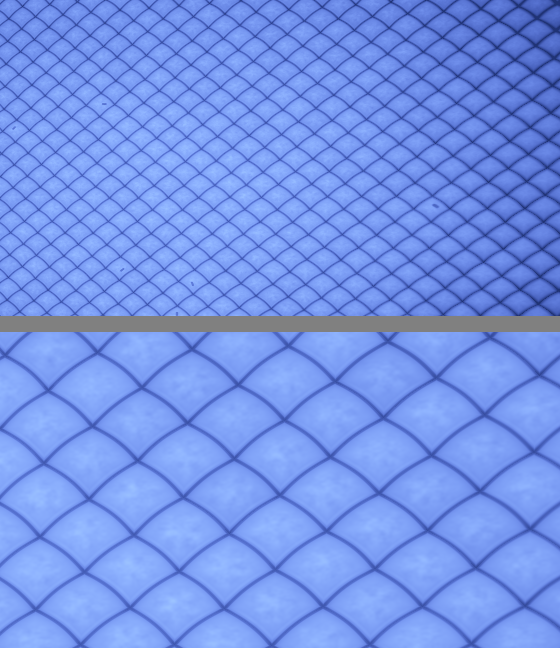
Top, the full canvas; bottom, a detail of the centre.
Reproduce this pattern procedurally as a Shadertoy shader.

```glsl
// Blue embossed sheet: a slanted lattice of pillow cells with thin dark creases.
// A skewed basis with mild perspective gives cell coordinates; creases, domes,
// frosted facets and focus blur are then shaded from the distance to the cell edge.

#define STEP_DOWN vec2(0.0493, -0.0384) // cell edge running down to the right
#define STEP_UP vec2(0.0539, 0.0405)    // cell edge running up to the right
#define NODE vec2(0.0, -0.006)          // a crossing near the middle
#define PERSPECTIVE 0.1125              // cells grow toward the right
#define BOW 0.055                       // upward arch of every edge
#define CREASE 0.026                    // half width of a crease, in cells
#define CELL_HEIGHT 0.06                // distance between parallel creases
#define LIGHT_AT vec2(-0.35, -0.12)
#define LIGHT_FALL vec2(0.28, 0.60)
#define FROST 0.11                      // strength of the mottling
#define SPECKS 0.012                    // share of cells with a dust speck

const float PI = 3.14159;

vec2 hash2(vec2 p) {
    vec3 h = fract(vec3(p.xyx) * vec3(0.1031, 0.1030, 0.0973));
    h += dot(h, h.yzx + 33.33);
    return fract((h.xx + h.yz) * h.zy);
}

float gradientDot(vec2 cell, vec2 corner, vec2 f) {
    return dot(hash2(cell + corner) * 2.0 - 1.0, f - corner);
}

float gradientNoise(vec2 p) {
    vec2 i = floor(p), f = fract(p);
    vec2 u = f * f * f * (f * (f * 6.0 - 15.0) + 10.0);
    float low = mix(gradientDot(i, vec2(0, 0), f), gradientDot(i, vec2(1, 0), f), u.x);
    float high = mix(gradientDot(i, vec2(0, 1), f), gradientDot(i, vec2(1, 1), f), u.x);
    return mix(low, high, u.y);
}

// Lattice coordinates: creases lie on the integers of both axes.
vec2 latticeCoords(vec2 p) {
    vec2 flatP = p / (1.0 + PERSPECTIVE * p.x) - NODE;
    flatP += 0.0022 * vec2(gradientNoise(p * 9.0 + 40.0), gradientNoise(p * 9.0 + 70.0));
    vec2 q = inverse(mat2(STEP_DOWN, STEP_UP)) * flatP;
    vec2 arch = abs(sin(PI * q.yx));
    return q + BOW * arch * vec2(1.0, -1.0);
}

// Faint radial facets and cloudy frosting inside one cell.
float frosting(vec2 c, vec2 seed) {
    float r = length(c);
    float angle = atan(c.y, c.x);
    float petals = cos(5.0 * angle + 6.28 * seed.x) * smoothstep(0.04, 0.2, r);
    float cloud = gradientNoise(c * 6.0 + seed * 50.0)
                + 0.6 * gradientNoise(c * 13.0 + seed.yx * 90.0);
    return (0.25 * petals + 1.1 * cloud) * smoothstep(0.55, 0.2, r);
}

// Short dust fibre at a random angle, in a few cells only.
float speck(vec2 c, vec2 seed, float soft) {
    float turn = seed.y * 6.28;
    vec2 along = vec2(cos(turn), sin(turn));
    vec2 d = c - 0.18 * along.yx;
    float reach = length(d - along * clamp(dot(d, along), -0.07, 0.07));
    return step(1.0 - SPECKS, seed.x) * (1.0 - smoothstep(0.02, 0.03 + soft, reach));
}

// Deep blue to pale blue.
vec3 blueRamp(float t) {
    t = clamp(t, -0.25, 1.1);
    return vec3(0.22 + 0.38 * t, 0.31 + 0.44 * t, 0.64 + 0.66 * t - 0.29 * t * t);
}

void mainImage(out vec4 fragColor, in vec2 fragCoord) {
    vec2 p = (fragCoord - 0.5 * iResolution.xy) / iResolution.y;
    vec2 q = latticeCoords(p);
    vec2 id = floor(q);
    vec2 c = fract(q) - 0.5;
    vec2 seed = hash2(id + 200.0);

    // Focus is lost toward the right and the lower corner.
    float blur = smoothstep(0.05, 1.0, p.x - 0.25 * p.y);
    float soft = 1.0 / (iResolution.y * CELL_HEIGHT) + 0.09 * blur;

    // Creases, their broad shadow, and the knots where they cross.
    vec2 edge = 0.5 - abs(c);
    float nearest = min(edge.x, edge.y);
    float crease = 1.0 - smoothstep(CREASE - 0.5 * soft, CREASE + soft, nearest);
    float groove = exp(-nearest * mix(13.0, 8.0, blur));
    float knot = exp(-dot(edge, edge) * 90.0);

    // Cell height runs along the diagonal: lit crown, shaded foot, pale lower rim.
    float rise = c.y - c.x;
    float dome = 1.0 - 2.0 * dot(c, c);
    float rim = smoothstep(0.13, 0.08, nearest) * smoothstep(0.04, 0.08, nearest)
              * smoothstep(0.1, -0.3, rise) * (1.0 - blur);
    float glint = exp(-40.0 * dot(c + vec2(0.08, 0.06), c + vec2(0.08, 0.06)));

    vec2 away = p - LIGHT_AT;
    float tone = 0.83 - dot(LIGHT_FALL, away * away);
    tone += 0.10 * (dome - 0.7) + mix(0.04, 0.16, blur) * rise;
    tone += FROST * (1.0 - 0.6 * blur) * frosting(c, seed);
    tone += 0.08 * glint * (1.0 - 0.5 * blur) + 0.08 * rim;
    tone += 0.06 * (seed.x - 0.5) + 0.03 * gradientNoise(p * 5.0);
    tone -= 0.26 * groove + 0.28 * crease + 0.12 * knot;
    tone -= 0.5 * speck(c, seed, soft);

    fragColor = vec4(blueRamp(tone), 1.0);
}
```
